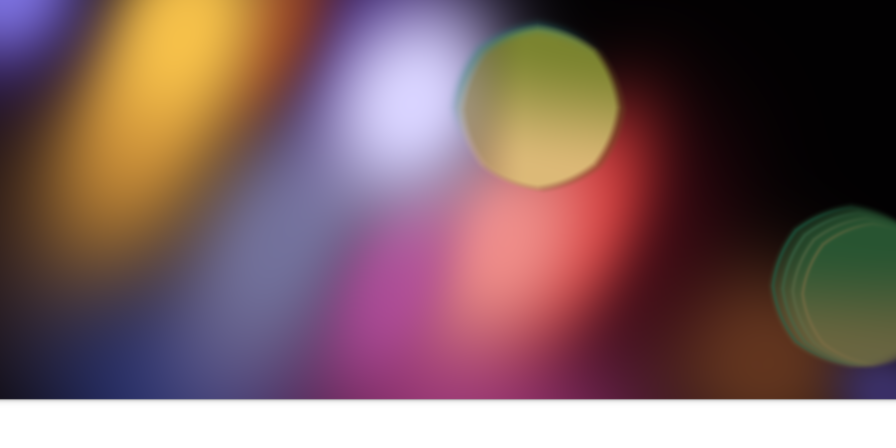
Write a WebGL 1 fragment shader that draws this background.

```glsl
precision highp float;
// Out-of-focus night lights above a plain white strip.
// Tilted soft glows are layered over black, then two translucent
// lens discs with faceted rims, and finally the strip with its shadow.

uniform vec2 u_resolution;

#define TILT 1.134        // direction of the glow streaks, radians
#define STRIP_TOP 0.109   // height of the white strip
#define DISC_RADIUS 0.177
#define DISC_SOFTNESS 0.011
#define FACETS 8.0
#define FACET_AMOUNT 0.3  // 0 is a circle, 1 a polygon
#define RING_STEP vec2(0.016, -0.006)

const float TAU = 6.2831853;

// Lays a flat-cored elliptical glow over base; size is across, along the tilt.
vec3 glow(vec3 base, vec2 p, vec2 center, vec2 size, vec3 tint, float strength) {
  vec2 q = p - center;
  vec2 axis = vec2(cos(TILT), sin(TILT));
  vec2 local = vec2(q.x * axis.y - q.y * axis.x, dot(q, axis)) / size;
  float d = length(local);
  return mix(base, tint, strength * exp(-d * d * sqrt(d)));
}

// Signed distance to a softly faceted disc.
float facetedDisc(vec2 q, float radius) {
  float sector = TAU / FACETS;
  float fold = mod(atan(q.y, q.x + 1e-5), sector) - 0.5 * sector;
  return length(q) * mix(1.0, cos(fold) * 1.03, FACET_AMOUNT) - radius;
}

float fill(float d) {
  return 1.0 - smoothstep(-DISC_SOFTNESS, DISC_SOFTNESS, d);
}

float rim(float d, float width) {
  return exp(-d * d / (width * width));
}

vec3 lights(vec2 p) {
  vec3 c = vec3(0.008, 0.004, 0.008);
  // Dim washes along the left and the floor
  c = glow(c, p, vec2(0.12, 0.50), vec2(0.34, 0.38), vec3(0.20, 0.12, 0.10), 0.90);
  c = glow(c, p, vec2(0.39, 0.13), vec2(0.36, 0.27), vec3(0.14, 0.18, 0.42), 0.95);
  c = glow(c, p, vec2(1.05, 0.12), vec2(0.46, 0.36), vec3(0.58, 0.20, 0.46), 1.00);
  c = glow(c, p, vec2(1.70, 0.20), vec2(0.26, 0.22), vec3(0.42, 0.23, 0.13), 0.90);
  c = glow(c, p, vec2(1.98, 0.12), vec2(0.12, 0.10), vec3(0.24, 0.20, 0.44), 0.90);
  c = glow(c, p, vec2(0.62, 0.46), vec2(0.21, 0.38), vec3(0.46, 0.46, 0.63), 0.95);
  // Red and pink lamp
  c = glow(c, p, vec2(1.39, 0.45), vec2(0.23, 0.32), vec3(0.27, 0.04, 0.08), 0.80);
  c = glow(c, p, vec2(1.29, 0.51), vec2(0.14, 0.27), vec3(0.82, 0.19, 0.19), 0.95);
  c = glow(c, p, vec2(1.12, 0.46), vec2(0.19, 0.27), vec3(0.95, 0.56, 0.54), 0.97);
  c = glow(c, p, vec2(0.88, 0.37), vec2(0.12, 0.22), vec3(0.73, 0.31, 0.65), 0.72);
  // Lavender lamp and its violet halo
  c = glow(c, p, vec2(0.82, 0.91), vec2(0.23, 0.27), vec3(0.23, 0.10, 0.50), 0.80);
  c = glow(c, p, vec2(0.92, 0.77), vec2(0.20, 0.25), vec3(0.85, 0.83, 1.00), 1.00);
  // Amber lamp with an orange flank and a bright core
  c = glow(c, p, vec2(0.61, 0.94), vec2(0.11, 0.24), vec3(0.56, 0.21, 0.12), 0.88);
  c = glow(c, p, vec2(0.33, 0.74), vec2(0.20, 0.36), vec3(0.80, 0.56, 0.22), 0.97);
  c = glow(c, p, vec2(0.41, 0.94), vec2(0.16, 0.24), vec3(1.00, 0.79, 0.30), 0.90);
  // Periwinkle corner
  c = glow(c, p, vec2(0.00, 0.99), vec2(0.20, 0.24), vec3(0.22, 0.12, 0.42), 0.80);
  return glow(c, p, vec2(0.01, 1.04), vec2(0.16, 0.17), vec3(0.50, 0.46, 0.90), 0.95);
}

// Olive disc that fades into the lavender lamp on its left.
vec3 oliveDisc(vec3 base, vec2 q) {
  float d = facetedDisc(q, DISC_RADIUS);
  float ghost = fill(facetedDisc(q - vec2(0.014, -0.004), DISC_RADIUS));
  vec3 body = mix(vec3(0.88, 0.75, 0.48), vec3(0.50, 0.54, 0.19),
                  smoothstep(-0.14, 0.15, q.y + 0.15 * q.x));
  float cover = mix(0.30, 0.93, smoothstep(-0.17, -0.02, q.x));
  vec3 c = mix(base, vec3(0.42, 0.36, 0.14), 0.45 * ghost);
  c = mix(c, body, cover * fill(d));
  float upperLeft = smoothstep(0.0, 0.2, q.y - 0.6 * q.x);
  return mix(c, vec3(0.20, 0.52, 0.48), 0.40 * upperLeft * rim(d, 0.014));
}

// Green disc with nested rims drifting to the right.
vec3 greenDisc(vec3 base, vec2 q) {
  vec3 body = mix(vec3(0.43, 0.42, 0.26), vec3(0.17, 0.36, 0.21),
                  smoothstep(-0.15, 0.10, q.y));
  vec3 c = base;
  for (int i = 0; i < 4; i++) {
    float k = float(i);
    float d = facetedDisc(q - k * RING_STEP, DISC_RADIUS - 0.006 * k);
    vec3 edge = mix(vec3(0.10, 0.42, 0.32), vec3(0.52, 0.44, 0.28), k / 3.0);
    float leftSide = smoothstep(0.08, -0.14, q.x - k * RING_STEP.x);
    c = mix(c, body, 0.46 * fill(d));
    c = mix(c, edge, 0.38 * leftSide * rim(d + 0.005, 0.005));
  }
  return c;
}

void main() {
  vec2 p = gl_FragCoord.xy / u_resolution.y;
  vec3 color = lights(p);
  color = oliveDisc(color, p - vec2(1.20, 0.76));
  color = greenDisc(color, p - vec2(1.90, 0.362));

  // White strip with a thin shadow under its upper edge
  float depth = STRIP_TOP - p.y;
  vec3 strip = vec3(1.0 - 0.35 * exp(-max(depth, 0.0) / 0.004));
  color = mix(color, strip, smoothstep(-0.002, 0.002, depth));
  gl_FragColor = vec4(color, 1.0);
}
```
